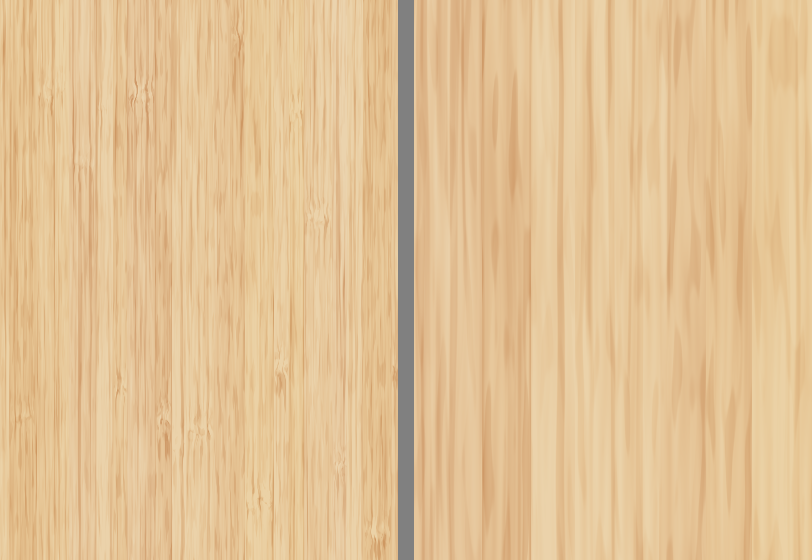
Left: the whole. Right: its middle third, enlarged.
Write a WebGL 2 fragment shader that draws this texture.

```glsl
#version 300 es
precision highp float;
// Pale bamboo board: narrow upright strips, each with its own tone and grain.
// Stretched gradient noise forms crisp fibres; scattered nodes bend the grain
// and add a light, ragged ridge with dark broken creases and short dashes.

uniform vec2 u_resolution;
out vec4 fragColor;

float hash(vec2 cell) {
    vec3 p = fract(cell.xyx * vec3(0.1031, 0.1030, 0.0973));
    p += dot(p, p.yzx + 33.33);
    return fract((p.x + p.y) * p.z);
}

float cornerSlope(vec2 cell, vec2 offset) {
    float angle = 6.2832 * hash(cell);
    return dot(vec2(cos(angle), sin(angle)), offset);
}

float gradientNoise(vec2 p) {
    vec2 i = floor(p), f = p - i;
    vec2 w = f * f * f * (f * (f * 6.0 - 15.0) + 10.0);
    vec2 e = vec2(1.0, 0.0);
    float low = mix(cornerSlope(i, f), cornerSlope(i + e.xy, f - e.xy), w.x);
    float high = mix(cornerSlope(i + e.yx, f - e.yx), cornerSlope(i + e.xx, f - e.xx), w.x);
    return 1.4 * mix(low, high, w.y);
}

float bell(float x, float width) {
    return exp(-x * x / (width * width));
}

void main() {
    vec2 uv = gl_FragCoord.xy / u_resolution.y;

    // Strips of slightly uneven width
    float across = uv.x * 28.5 + 0.22 * sin(uv.x * 61.0) + 0.3;
    float strip = floor(across);
    float side = across - strip;
    float tone = hash(vec2(strip, 3.0));
    float density = hash(vec2(strip, 11.0));
    float hue = hash(vec2(strip, 19.0)) - 0.5;

    // Distance along the strip from its nearest node
    float along = uv.y / 1.25 + hash(vec2(strip, 27.0));
    float nodeCell = floor(along);
    float fromNode = (along - nodeCell - 0.5) * 1.25;
    float strength = 0.35 + 0.65 * hash(vec2(strip, nodeCell + 40.0));
    float body = smoothstep(0.0, 0.12, side) * smoothstep(1.0, 0.88, side) * strength;
    float near = bell(fromNode, 0.034) * body;

    // Fibre coordinates, bent around the node
    vec2 grain = vec2(uv.x, uv.y + 17.0 * tone);
    grain.x += 0.0014 * gradientNoise(grain * vec2(22.0, 9.0));
    grain.x += near * (0.008 * gradientNoise(grain * vec2(60.0, 34.0)) + 0.005 * (side - 0.5));

    // Soft grain from broad bands to fine hairs
    float dark = 0.68 * (tone - 0.5) - 0.15;
    dark += 0.34 * gradientNoise(grain * vec2(34.0, 1.4));
    dark += 0.26 * gradientNoise(grain * vec2(110.0, 3.5));
    dark += 0.40 * gradientNoise(grain * vec2(235.0, 8.0));

    // Long crisp streaks, stronger in dense strips
    float streak = gradientNoise(grain * vec2(165.0, 1.0) + 31.0);
    dark += (0.15 + 0.65 * density) * smoothstep(0.16, 0.40, streak);

    // Sparse hair lines that start and stop along the grain
    float hair = abs(gradientNoise(grain * vec2(62.0, 0.8) + 117.0));
    float present = smoothstep(0.0, 0.25, gradientNoise(grain * vec2(45.0, 5.0) + 83.0));
    dark += 0.6 * present * smoothstep(0.12, 0.02, hair);

    // Short pointed dashes, gathered around nodes and in open strips
    float tail = smoothstep(-0.15, -0.01, fromNode) * smoothstep(0.07, -0.01, fromNode) * body;
    float dash = gradientNoise(grain * vec2(180.0, 16.0) + 73.0);
    dark += (0.22 + 0.35 * (1.0 - density) + 0.55 * tail) * smoothstep(0.15, 0.40, dash);
    float gleam = gradientNoise(grain * vec2(170.0, 11.0) + 143.0);
    dark -= (0.16 + 0.3 * near) * smoothstep(0.15, 0.40, gleam);

    // Node: pale ragged ridge, broken creases, and small curled marks
    float ripple = gradientNoise(vec2(uv.x * 85.0, nodeCell + 7.0 * tone));
    float ridge = fromNode + 0.014 * ripple + 0.008 * gradientNoise(uv * vec2(150.0, 60.0));
    float broken = smoothstep(0.0, 0.3, gradientNoise(uv * vec2(110.0, 80.0) + 9.0));
    float curl = gradientNoise(grain * vec2(135.0, 52.0) + 51.0);
    dark -= 0.5 * bell(ridge - 0.003, 0.010) * body;
    dark += 0.9 * bell(ridge + 0.007, 0.0026) * body * broken;
    dark += 0.75 * near * smoothstep(0.14, 0.38, curl);

    // Faint joints between some strips
    float joint = min(side, 1.0 - side);
    float seam = hash(vec2(floor(across + 0.5), 61.0));
    dark += 0.45 * smoothstep(0.35, 1.0, seam) * smoothstep(0.06, 0.015, joint);

    // Pale straw darkening to warm tan
    dark = clamp(dark, -0.6, 1.5);
    vec3 color = vec3(0.902, 0.772, 0.588) + hue * vec3(0.0, 0.006, 0.04);
    color -= dark * mix(vec3(0.03, 0.085, 0.12), vec3(0.062, 0.116, 0.13), smoothstep(-0.1, 0.3, dark));
    fragColor = vec4(color, 1.0);
}
```
